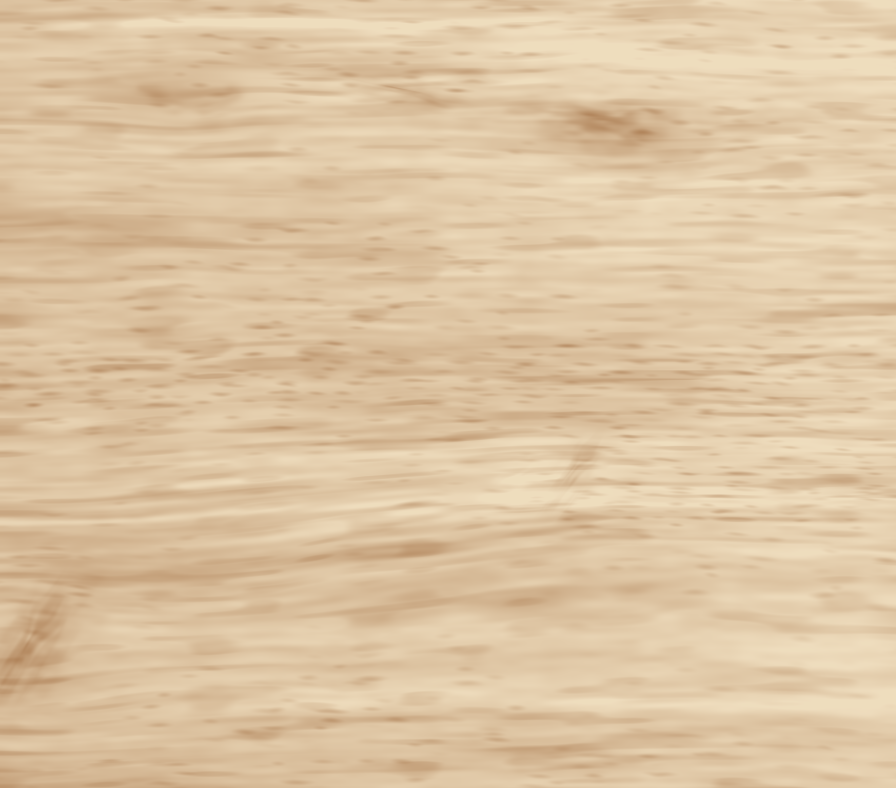
Reproduce this texture procedurally as a WebGL 2 fragment shader.

```glsl
#version 300 es
precision highp float;

uniform vec2 u_resolution;
out vec4 fragColor;

float hash(vec2 p) {
    return fract(sin(dot(p, vec2(127.1, 311.7))) * 43758.5);
}

float noise(vec2 p) {
    vec2 i = floor(p), f = fract(p);
    f = f * f * (3.0 - 2.0 * f);
    float low = mix(hash(i), hash(i + vec2(1, 0)), f.x);
    float high = mix(hash(i + vec2(0, 1)), hash(i + vec2(1, 1)), f.x);
    return mix(low, high, f.y);
}

// Noise centred on zero, stretched by separate frequencies
float grain(vec2 p, vec2 frequency, float seed) {
    return noise(p * frequency + seed) - 0.5;
}

float bell(float x, float centre, float width) {
    float d = (x - centre) / width;
    return exp(-d * d);
}

vec2 rotate(vec2 p, float angle) {
    float c = cos(angle), s = sin(angle);
    return vec2(c * p.x + s * p.y, c * p.y - s * p.x);
}

// Soft tapered dashes, one per randomly shifted cell
float pores(vec2 p, vec2 cell, float density, float seed) {
    vec2 g = p / cell;
    g.x += 7.0 * hash(vec2(floor(g.y), seed));
    vec2 id = floor(g) + seed;
    vec2 offset = 0.2 * (vec2(hash(id + 3.1), hash(id + 5.7)) - 0.5);
    vec2 halfSize = vec2(mix(0.2, 0.4, hash(id + 8.3)), 0.38);
    vec2 q = fract(g) - 0.5 - offset;
    q.y += 0.25 * q.x + 0.15 * grain(p, vec2(60.0, 20.0), seed);
    float presence = smoothstep(0.0, 0.3, density - hash(id));
    return presence * smoothstep(1.0, 0.0, length(q / halfSize)) * mix(0.5, 1.0, hash(id + 1.9));
}

// Dark broken fibres where stretched noise peaks
float brokenFibres(vec2 p, vec2 frequency, float threshold, float seed) {
    return smoothstep(threshold, threshold + 0.32, noise(p * frequency + seed));
}

// Soft stain with fibrous streaks along its own axis
float knot(vec2 p, vec2 centre, vec2 radius, float angle) {
    vec2 q = rotate(p - centre, angle) / radius;
    q += 0.6 * vec2(grain(q, vec2(1.7), 4.0), grain(q, vec2(1.3, 2.1), 9.0));
    float fibre = noise(q * vec2(1.8, 4.0) + centre * 40.0);
    float mottle = noise(p * vec2(55.0, 110.0));
    return exp(-dot(q, q)) * (0.25 + 0.7 * fibre + 0.6 * mottle);
}

// Lower half of an oval eye with a darker rim
float halfEye(vec2 p, vec2 centre, vec2 radius) {
    vec2 q = (p - centre) / radius;
    float r = length(q) + 0.3 * grain(p, vec2(50.0, 90.0), 2.0);
    float below = smoothstep(0.25, -0.2, q.y);
    return below * (0.4 * bell(r, 0.85, 0.25) + 0.35 * smoothstep(1.1, 0.2, r));
}

// Bends the grain around a centre
float bulge(vec2 p, vec2 centre, vec2 radius, float amount) {
    vec2 q = (p - centre) / radius;
    return amount * q.y * exp(-dot(q, q));
}

void main() {
    vec2 p = gl_FragCoord.xy / u_resolution.y;

    // Grain flow
    vec2 w = p;
    w.y += 0.016 * grain(p, vec2(2.3, 4.0), 11.0) + 0.006 * grain(p, vec2(9.0, 16.0), 6.0);
    w.y -= 0.06 * smoothstep(0.0, 0.8, p.x) * bell(p.y, 0.31, 0.15);
    w.y -= bulge(p, vec2(0.77, 0.845), vec2(0.14, 0.07), 0.025);
    w.y -= bulge(p, vec2(0.24, 0.885), vec2(0.09, 0.05), 0.015);
    w.y -= bulge(p, vec2(0.03, 0.18), vec2(0.12, 0.09), 0.03);

    // Broad tone, darker to the left
    float shade = 0.17 + 0.3 * (0.5 - p.x);
    shade += 0.34 * grain(w, vec2(1.4, 9.0), 21.0);
    shade += 0.28 * grain(w, vec2(2.0, 34.0), 35.0);
    shade += 0.24 * bell(w.y, 0.71, 0.045) * smoothstep(0.9, 0.1, p.x);
    shade += 0.2 * bell(w.y, 0.265, 0.03) * smoothstep(0.95, 0.3, p.x);
    shade += 0.06 * bell(p.y, 0.52 + 0.025 * p.x, 0.04);

    // Fine fibres, strongest in the lined zone
    float lined = bell(p.y, 0.35, 0.09) * smoothstep(1.0, 0.6, p.x);
    shade += (0.3 + 0.4 * lined) * grain(w, vec2(4.0, 105.0), 47.0);
    shade += 0.36 * grain(w, vec2(12.0, 145.0), 58.0);
    shade += 0.14 * grain(p, vec2(40.0, 120.0), 63.0);

    // Pores and broken fibres gathered in bands
    float patches = smoothstep(0.35, 0.8, noise(w * vec2(3.0, 9.0) + 71.0));
    float density = 0.2 + 0.25 * patches + 0.6 * bell(p.y, 0.5 + 0.035 * p.x, 0.06);
    density += 0.4 * smoothstep(0.6, 0.85, p.x) * bell(p.y, 0.37, 0.09);
    shade += 0.62 * pores(w, vec2(0.078, 0.0125), density, 13.0);
    shade += 0.5 * pores(w + 0.006, vec2(0.06, 0.0105), density * 0.85, 29.0);
    float fibreGain = 0.24 + 0.3 * density;
    shade += fibreGain * brokenFibres(w, vec2(15.0, 110.0), 0.58, 91.0);
    shade += 0.32 * brokenFibres(w, vec2(6.0, 95.0), 0.6, 17.0);

    // Pale streaks
    float ragged = 0.5 + noise(w * vec2(3.0, 60.0) + 83.0);
    float pale = 0.45 * bell(w.y, 0.975, 0.007) * smoothstep(0.85, 0.5, p.x);
    pale += 0.35 * bell(w.y, 0.1, 0.013) * smoothstep(0.15, 0.6, p.x);
    pale += 0.25 * bell(w.y, 0.91, 0.022) * smoothstep(0.45, 0.7, p.x);
    pale += 0.3 * knot(p, vec2(0.67, 0.395), vec2(0.05, 0.03), 0.5);
    shade -= pale * ragged;

    // Knots and stains
    shade += 0.9 * halfEye(p, vec2(0.245, 0.893), vec2(0.062, 0.035));
    shade += 0.8 * knot(p, vec2(0.52, 0.882), vec2(0.055, 0.013), -0.2);
    shade += 0.95 * knot(p, vec2(0.77, 0.843), vec2(0.065, 0.03), -0.15);
    shade += 0.5 * knot(p, vec2(0.8, 0.852), vec2(0.2, 0.022), 0.0);
    shade += 0.6 * knot(p, vec2(0.73, 0.4), vec2(0.042, 0.018), 0.9);
    shade += 1.0 * knot(p, vec2(0.04, 0.18), vec2(0.06, 0.026), 1.0);
    shade += 0.35 * knot(p, vec2(0.04, 0.18), vec2(0.11, 0.06), 0.8);

    vec3 cream = vec3(0.905, 0.822, 0.695);
    vec3 tanDrop = vec3(0.12, 0.172, 0.192);
    fragColor = vec4(cream - tanDrop * clamp(shade, -0.25, 2.1), 1.0);
}
```
